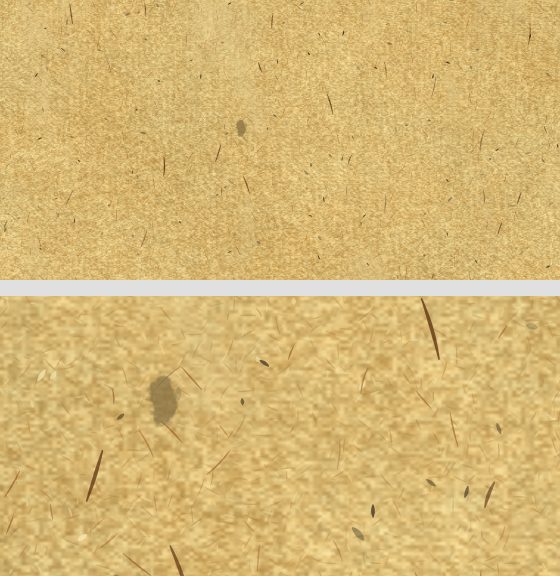
Top, the full canvas; bottom, a detail of the centre.
This texture is drawn by a WebGL 1 fragment shader. Its source:

```glsl
precision highp float;
// Aged straw-coloured paper with mottled pulp, fine fibres and dark plant flecks.
uniform vec2 u_resolution;

float hash(vec2 p) {
  return fract(sin(dot(p, vec2(127.1, 311.7))) * 43758.5453);
}

float noise(vec2 p) {
  vec2 i = floor(p), f = fract(p);
  f = f * f * (3.0 - 2.0 * f);
  return mix(mix(hash(i), hash(i + vec2(1.0, 0.0)), f.x),
             mix(hash(i + vec2(0.0, 1.0)), hash(i + vec2(1.0, 1.0)), f.x), f.y);
}

// Noise centred on zero, summed over four turned octaves
float cloud(vec2 p) {
  float sum = 0.0, amp = 0.5;
  for (int i = 0; i < 4; i++) {
    sum += amp * (noise(p) - 0.5);
    p = mat2(1.6, 1.2, -1.2, 1.6) * p + 17.3;
    amp *= 0.6;
  }
  return sum;
}

// Tapered, slightly bent strands scattered one per cell; size is half length, half width
float strands(vec2 p, float cells, float density, vec2 size, float spread, float seed) {
  float pixel = 1.0 / u_resolution.y;
  float cover = 0.0;
  for (int y = -1; y <= 1; y++) {
    for (int x = -1; x <= 1; x++) {
      vec2 cell = floor(p * cells) + vec2(float(x), float(y));
      vec2 key = cell + seed;
      if (hash(key + 3.7) > density) continue;
      vec2 centre = (cell + vec2(hash(key), hash(key + 41.3))) / cells;
      float angle = (hash(key + 9.1) - 0.5) * spread;
      float grow = mix(0.4, 1.2, hash(key + 23.9));
      float c = cos(angle), s = sin(angle);
      vec2 q = mat2(c, s, -s, c) * (p - centre);
      float halfLength = size.x * grow;
      float t = clamp(q.y / halfLength, -1.0, 1.0);
      float bend = (hash(key + 57.7) - 0.5) * 0.2 * halfLength;
      float d = length(vec2(q.x - bend * t * t, q.y - t * halfLength));
      d -= size.y * (1.0 - 0.6 * t * t);
      float strength = mix(0.4, 1.0, hash(key + 71.1));
      cover = max(cover, strength * clamp(0.5 - d / pixel, 0.0, 1.0));
    }
  }
  return cover;
}

void main() {
  vec2 p = gl_FragCoord.xy / u_resolution.y;

  // Pulp: crisp grain, soft mottling and broad stains
  float tone = 4.2 * (noise(p * vec2(190.0, 250.0)) - 0.5);
  tone += 2.6 * (noise(mat2(0.96, 0.28, -0.28, 0.96) * p * vec2(95.0, 130.0) + 31.0) - 0.5);
  tone += 1.6 * cloud(p * vec2(20.0, 24.0) + 5.0);
  tone += 2.6 * cloud(p * vec2(3.5, 2.5) + 60.0);
  float warmth = 3.0 * cloud(p * vec2(60.0, 75.0) + 90.0)
               + 3.0 * cloud(p * vec2(3.0, 4.0) + 120.0);
  vec3 color = vec3(0.840, 0.717, 0.444);
  color += tone * vec3(0.036, 0.043, 0.043);
  color += warmth * vec3(0.010, -0.008, -0.020);

  // Pale worn patches, drawn out vertically
  float worn = smoothstep(0.06, 0.35, cloud(p * vec2(8.0, 3.0) + 200.0));
  color = mix(color, vec3(0.88, 0.79, 0.55), 0.45 * worn);

  // Tiny curls of light and orange fibre
  float curls = strands(p, 55.0, 0.6, vec2(0.009, 0.0009), 6.28, 11.0);
  color = mix(color, vec3(0.66, 0.47, 0.22), 0.42 * curls);
  float husks = strands(p, 48.0, 0.5, vec2(0.006, 0.0013), 6.28, 83.0);
  color = mix(color, vec3(0.93, 0.85, 0.61), 0.6 * husks);
  float chips = strands(p, 11.0, 0.3, vec2(0.006, 0.0028), 6.28, 140.0);
  color = mix(color, vec3(0.96, 0.90, 0.70), 0.85 * chips);

  // Thin rust hairs, mostly upright
  float hairs = strands(p, 16.0, 0.45, vec2(0.018, 0.001), 1.8, 210.0);
  color = mix(color, vec3(0.55, 0.31, 0.11), 0.6 * hairs);

  // Grey-green specks and one ragged stain
  float specks = strands(p, 9.0, 0.35, vec2(0.008, 0.0038), 4.0, 270.0);
  color = mix(color, vec3(0.41, 0.38, 0.25), 0.7 * specks);
  vec2 q = (p - vec2(0.86, 0.54)) / vec2(0.017, 0.027);
  float stain = length(q) + 1.0 * cloud(p * 60.0);
  color = mix(color, vec3(0.50, 0.42, 0.25), 0.7 * (1.0 - smoothstep(0.75, 1.1, stain)));

  // Bold brown splinters and near-black bits
  float splinters = strands(p, 5.0, 0.33, vec2(0.032, 0.0022), 0.9, 330.0);
  color = mix(color, vec3(0.36, 0.18, 0.06), 0.9 * splinters);
  float bits = strands(p, 9.0, 0.3, vec2(0.007, 0.0022), 3.0, 390.0);
  color = mix(color, vec3(0.19, 0.15, 0.09), 0.9 * bits);

  gl_FragColor = vec4(color, 1.0);
}
```
